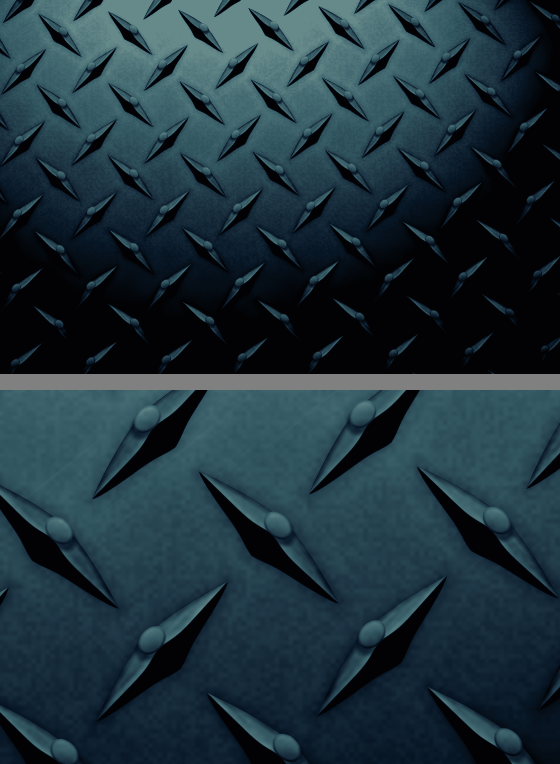
Top: the whole. Bottom: its middle third, enlarged.
Give the GLSL for this texture, as a Shadertoy shader.

```glsl
// Worn steel tread plate: crossed raised studs under a cold light from above.

// Lattice, in canvas heights; depth runs downward from the top edge
const float COLUMN_PITCH = 0.1868;
const float ROW_PITCH = 0.1885;
const float PITCH_GROWTH = 0.016;   // pitch gained per unit of depth
const float ROW_TILT = 0.026;
const vec2 ANCHOR = vec2(0.299, 0.193);
const float ANCHOR_COLUMN = 1.24;

// Stud shape, in cells
const float HALF_LENGTH = 0.435;
const float LIT_WIDTH = 0.10;
const float DARK_WIDTH = 0.095;
const float BULGE = 0.02;
const vec2 KNOB_CENTER = vec2(0.005, 0.068);
const vec2 KNOB_SIZE = vec2(0.072, 0.052);

// Light and wear
const float LIGHT_X = 0.6;
const float GRAIN = 0.09;
const float MOTTLE = 0.10;
const float SCRATCH = 0.05;

// Tones from shadow to highlight
const vec3 TONES[6] = vec3[6](
    vec3(0.006, 0.008, 0.016), vec3(0.03, 0.09, 0.15),
    vec3(0.11, 0.20, 0.26), vec3(0.19, 0.33, 0.37),
    vec3(0.27, 0.42, 0.45), vec3(0.40, 0.54, 0.54));

float hash(vec2 p) {
    return fract(sin(dot(p, vec2(127.1, 311.7))) * 43758.5453);
}

float noise(vec2 p) {
    vec2 i = floor(p), f = fract(p);
    f = f * f * (3.0 - 2.0 * f);
    return mix(mix(hash(i), hash(i + vec2(1, 0)), f.x),
               mix(hash(i + vec2(0, 1)), hash(i + vec2(1, 1)), f.x), f.y);
}

vec3 toneRamp(float light) {
    vec3 color = TONES[0];
    for (int i = 0; i < 5; i++)
        color = mix(color, TONES[i + 1], clamp(light * 5.0 - float(i), 0.0, 1.0));
    return color;
}

// Canvas position to lattice position, y up
vec2 lattice(vec2 p) {
    float depth = 1.0 - p.y + ROW_TILT * p.x;
    float column = ANCHOR_COLUMN
        + (p.x - ANCHOR.x) / (COLUMN_PITCH + PITCH_GROWTH * depth);
    float row = 1.0 + log((ROW_PITCH + PITCH_GROWTH * depth)
        / (ROW_PITCH + PITCH_GROWTH * ANCHOR.y)) / PITCH_GROWTH;
    return vec2(column, -row);
}

// Draws one stud over the plate light; q is the offset from its center
float addStud(float plate, vec2 q, float faceLight, float fade, float blur, float seed) {
    vec2 k = vec2(q.x + q.y, q.y - q.x) * 0.70711;   // along, across
    k.x += 0.012 * (seed - 0.5);
    float t = k.x / HALF_LENGTH;
    float reach = clamp(1.0 - abs(t), 0.0, 1.0);
    float middle = exp(-t * t * 22.0);

    // Outline: lit flank above the ridge, shaded flank below
    float litEdge = LIT_WIDTH * (1.0 - pow(1.0 - reach, 1.5));
    float darkEdge = DARK_WIDTH * pow(reach, 0.7) + BULGE * middle;
    float ridge = reach * (0.025 * middle - 0.006);
    float tip = (abs(t) - 1.0) * HALF_LENGTH;
    float outline = max(max(k.y - litEdge, -k.y - darkEdge), tip);

    // Contact shadow, with a faint glint on the plate beyond it
    float gap = max(outline, 0.0);
    float glint = (gap - 0.09) / 0.05;
    float light = plate - 0.12 * exp(-gap * 40.0) + 0.05 * plate * exp(-glint * glint);
    light = mix(light, 0.0, smoothstep(blur, -blur, outline));

    // Lit flank, bright along the ridge, dim at its foot and lower tip
    float streak = noise(vec2(t * 4.0, k.y * 60.0) + seed * 40.0) - 0.5;
    float face = faceLight + 0.14 * (seed - 0.5) + 0.14 * streak
        + 0.20 * smoothstep(0.03, 0.0, k.y - ridge)
        - 0.26 * smoothstep(-0.03, 0.0, k.y - litEdge)
        - fade * smoothstep(0.25, -0.85, t);
    float flank = max(outline, ridge - k.y);
    light = mix(light, max(face, 0.0), smoothstep(blur, -blur, flank));

    // Knob at the middle: shade thrown toward the lower tip, then the dome
    vec2 n = (k - KNOB_CENTER) / KNOB_SIZE;
    float shade = smoothstep(1.3, 0.8, length(n + vec2(0.35, 0.25)));
    light *= 1.0 - 0.55 * shade;
    float knob = (length(n) - 1.0) * KNOB_SIZE.y;
    float dome = faceLight + 0.06 + 0.24 * n.y + 0.20 * n.x
        - 0.25 * smoothstep(0.75, 1.0, length(n)) - 0.3 * fade;
    return mix(light, max(dome, 0.0), smoothstep(blur, -blur, knob));
}

void mainImage(out vec4 fragColor, in vec2 fragCoord) {
    vec2 p = fragCoord / iResolution.y;
    float depth = 1.0 - p.y;
    float side = (p.x - LIGHT_X) * (p.x - LIGHT_X);

    // Plate light falls off downward, sideways and into the top corners
    float plate = 1.17 - 1.40 * depth - 0.6 * side - 0.6 * side * side
        - 0.7 * side * pow(p.y, 8.0);
    float mottle = 0.6 * noise(p * 9.0) + 0.4 * noise(p * 31.0) - 0.5;
    vec2 grooves = vec2(p.x + 0.7 * p.y, p.y - 0.8 * p.x) * vec2(7.0, 190.0);
    float scratch = smoothstep(0.86, 1.0, noise(grooves));
    float light = max(plate + MOTTLE * mottle + SCRATCH * scratch * plate, 0.0);

    // Two interleaved sets of studs, the second mirrored
    float faceLight = 0.70 - 0.22 * depth * depth - 0.30 * side - 0.3 * side * pow(p.y, 8.0);
    float fade = clamp(0.75 * depth * depth + 0.35 * side, 0.0, 0.75);
    float blur = 0.75 / (iResolution.y * ROW_PITCH);
    vec2 cell = lattice(p);
    for (int i = 0; i < 2; i++) {
        vec2 c = cell + 0.5 * float(i), id = floor(c + 0.5), q = c - id;
        if (i == 1) q.x = -q.x;
        light = addStud(light, q, faceLight, fade, blur, hash(id + 17.0 * float(i)));
    }

    // Fine grain
    light += GRAIN * (noise(p * 240.0) - 0.5) * smoothstep(0.0, 0.3, light);
    fragColor = vec4(toneRamp(light), 1.0);
}
```
